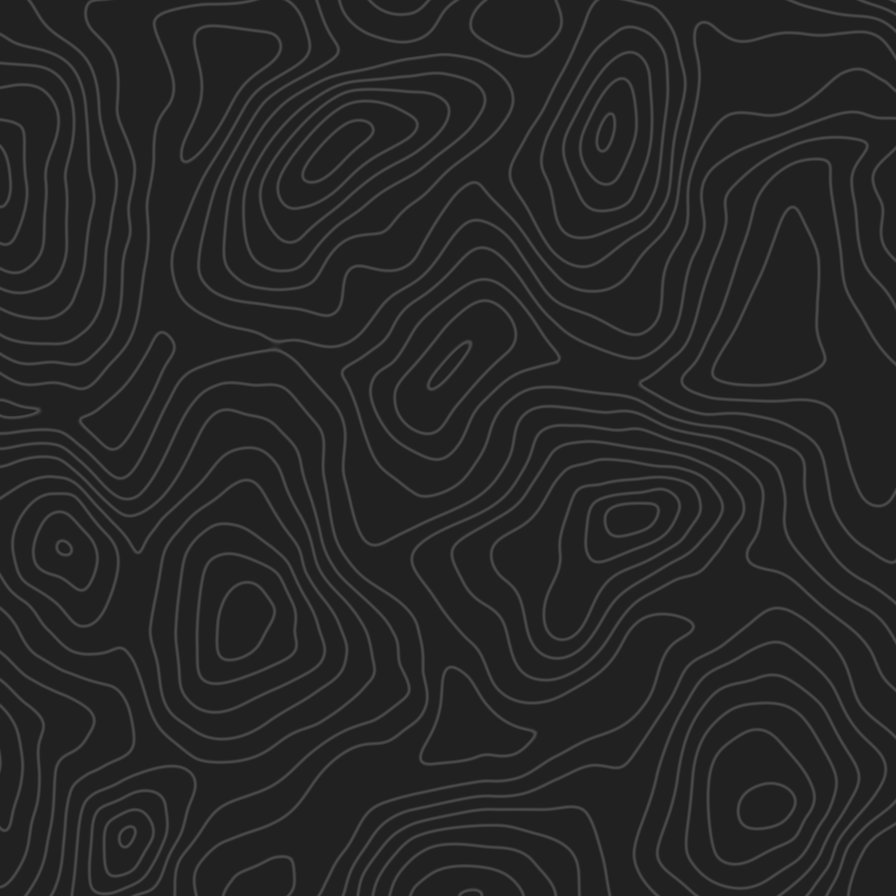
Write a Shadertoy shader that draws this pattern.

```glsl
vec2 hash2(vec2 p) {
    vec2 q = vec2(dot(p, vec2(127.1, 311.7)), dot(p, vec2(269.5, 183.3)));
    return fract(sin(q) * 43758.5453);
}

// Smooth two-channel value noise in -1..1
vec2 noise2(vec2 p) {
    vec2 cell = floor(p);
    vec2 f = fract(p);
    f = f * f * (3.0 - 2.0 * f);
    vec2 low = mix(hash2(cell), hash2(cell + vec2(1.0, 0.0)), f.x);
    vec2 high = mix(hash2(cell + vec2(0.0, 1.0)), hash2(cell + 1.0), f.x);
    return 2.0 * mix(low, high, f.y) - 1.0;
}

// Terrain: soft minimum of stretched cones around scattered peaks
float terrain(vec2 uv) {
    vec2 p = uv * 2.8 + 7.3;
    p += 0.16 * noise2(p * 1.9) + 0.06 * noise2(p * 4.3 + 19.0);
    p += 0.018 * noise2(p * 8.0 + 53.0);
    vec2 cell = floor(p);
    float sum = 0.0;
    for (int y = -2; y <= 2; y++) {
        for (int x = -2; x <= 2; x++) {
            vec2 id = cell + vec2(x, y);
            vec2 shape = hash2(id + 41.0);
            vec2 toPeak = p - id - 0.15 - 0.7 * hash2(id);
            float angle = 6.2832 * shape.x;
            float c = cos(angle), s = sin(angle);
            vec2 q = mat2(c, -s, s, c) * toPeak * vec2(0.8, 1.25);
            float cone = sqrt(dot(q, q) + 0.002) + 0.2 * shape.y;
            sum += exp(-18.0 * cone);
        }
    }
    return -log(sum) / 18.0 * 14.5;
}

void mainImage(out vec4 fragColor, in vec2 fragCoord) {
    vec2 uv = fragCoord / iResolution.y;

    // Distance to the nearest contour, from height and slope
    vec2 e = vec2(0.0007, 0.0);
    float height = terrain(uv);
    vec2 slope = vec2(terrain(uv + e.xy) - terrain(uv - e.xy),
                      terrain(uv + e.yx) - terrain(uv - e.yx));
    float steepness = max(length(slope) / (2.0 * e.x), 8.0);
    float dist = abs(fract(height) - 0.5) / steepness;

    // Fine grey lines on charcoal
    float softWidth = max(0.0031, 1.4 / iResolution.y);
    float line = 1.0 - smoothstep(0.0, softWidth, dist);
    vec3 charcoal = vec3(0.13);
    vec3 lineGrey = vec3(0.295);
    fragColor = vec4(mix(charcoal, lineGrey, line), 1.0);
}
```
